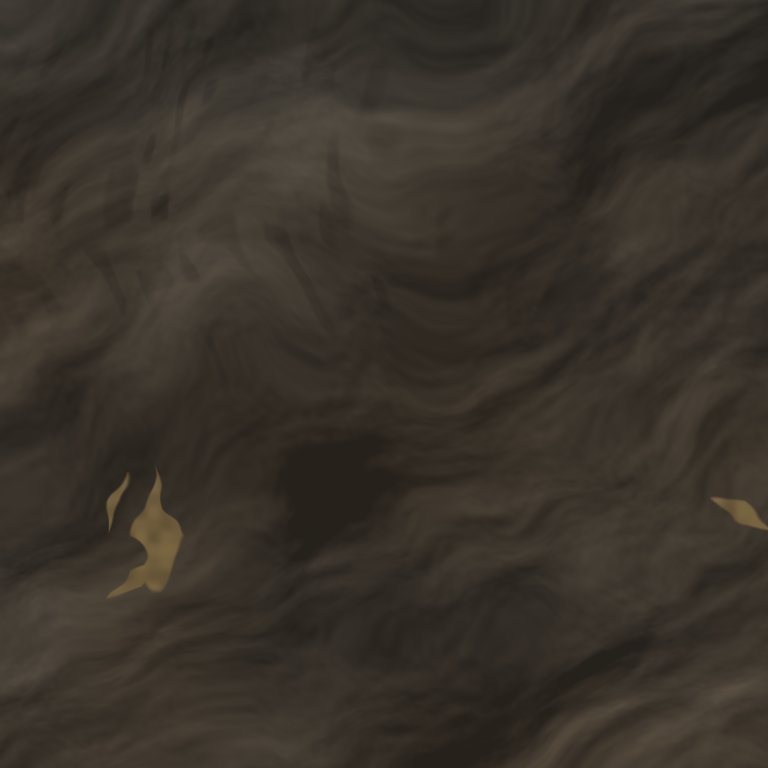
Write a three.js fragment shader that draws this texture.

```glsl
// Dark weathered rock with slanting folds and a few slivers of gold.
// Warped, stretched fractal noise gives the height; its slope toward the
// light gives the relief, over broad pools of light and shadow.

varying vec2 vUv;

const vec3 SHADOW_ROCK = vec3(0.150, 0.133, 0.113);
const vec3 LIGHT_ROCK = vec3(0.340, 0.308, 0.264);
const vec3 WARM_TINT = vec3(1.04, 1.00, 0.96);
const vec3 COOL_TINT = vec3(0.97, 1.00, 1.03);
const vec3 GOLD = vec3(0.425, 0.355, 0.230);

const float FOLD_ANGLE = 0.5;             // slant of the folds, radians
const vec2 FOLD_SCALE = vec2(3.6, 8.5);   // along and across the folds
const float WARP = 0.16;
const vec2 LIGHT_STEP = vec2(-0.003, 0.006);
const float RELIEF = 1.9;
const float MASS = 1.25;
const float BASE_TONE = 0.25;
const float GOLD_EDGE = 0.0025;

float hash(vec2 p) {
  vec3 q = fract(p.xyx * vec3(0.1031, 0.1030, 0.0973));
  q += dot(q, q.yzx + 33.33);
  return fract((q.x + q.y) * q.z);
}

float noise(vec2 p) {
  vec2 i = floor(p);
  vec2 f = fract(p);
  vec2 u = f * f * f * (f * (f * 6.0 - 15.0) + 10.0);
  float low = mix(hash(i), hash(i + vec2(1.0, 0.0)), u.x);
  float high = mix(hash(i + vec2(0.0, 1.0)), hash(i + vec2(1.0, 1.0)), u.x);
  return mix(low, high, u.y);
}

mat2 rotation(float a) {
  return mat2(cos(a), -sin(a), sin(a), cos(a));
}

float fbm(vec2 p) {
  float sum = 0.0;
  float amp = 0.5;
  for (int i = 0; i < 5; i++) {
    sum += amp * noise(p);
    p = rotation(0.22) * p * 2.03 + 17.3;
    amp *= 0.5;
  }
  return sum;
}

// Bends the plane so that the folds swirl and change direction.
vec2 warp(vec2 p) {
  vec2 broad = vec2(noise(p * 3.2 + 4.7), noise(p * 3.2 + 31.1)) - 0.5;
  vec2 small = vec2(noise(p * 11.0 + 8.2), noise(p * 11.0 + 52.6)) - 0.5;
  return p + WARP * broad + 0.28 * WARP * small;
}

float rockHeight(vec2 p) {
  return fbm(rotation(FOLD_ANGLE) * warp(p) * FOLD_SCALE + 20.0);
}

// Soft elliptical pool of light.
float pool(vec2 p, vec2 center, vec2 radius) {
  vec2 d = (p - center) / radius;
  return exp(-dot(d, d));
}

// Signed distance to a pointed sliver, widest at its middle.
float sliver(vec2 p, vec2 a, vec2 b, float width) {
  vec2 ab = b - a;
  float along = clamp(dot(p - a, ab) / dot(ab, ab), 0.0, 1.0);
  float taper = 1.0 - abs(2.0 * along - 1.0);
  return length(p - a - ab * along) - width * taper;
}

float goldDistance(vec2 p) {
  p += 0.022 * (vec2(noise(p * 32.0), noise(p * 32.0 + 40.0)) - 0.5);
  float d = sliver(p, vec2(0.200, 0.385), vec2(0.205, 0.225), 0.027);
  d = min(d, sliver(p, vec2(0.215, 0.285), vec2(0.145, 0.215), 0.016));
  d = min(d, sliver(p, vec2(0.165, 0.385), vec2(0.145, 0.310), 0.008));
  return min(d, sliver(p, vec2(0.930, 0.350), vec2(1.010, 0.315), 0.011));
}

void main() {
  vec2 p = vUv;

  // Broad light: pale slopes on the left, a lit ridge, a dark hollow.
  float slope = pool(p, vec2(0.28, 0.76), vec2(0.36, 0.22));
  float light = 0.34 * slope;
  light += 0.30 * pool(p, vec2(0.0, 0.24), vec2(0.24, 0.28));
  light += 0.12 * pool(p, vec2(0.66, 0.48), vec2(0.16, 0.16));
  light += 0.16 * pool(p, vec2(0.95, 0.06), vec2(0.14, 0.16));
  light -= 0.12 * pool(p, vec2(0.50, 0.08), vec2(0.26, 0.18));

  // Folds: height darkens the clefts, slope lights their upper faces.
  float height = rockHeight(p);
  float facing = rockHeight(p - LIGHT_STEP) - rockHeight(p + LIGHT_STEP);
  float tone = BASE_TONE + light + MASS * (height - 0.46);
  tone += RELIEF * facing * mix(1.0, 0.65, slope);

  // Short upright cracks on the pale slope, and a faint grain.
  vec2 bent = warp(p);
  float cracks = smoothstep(0.66, 0.90, noise(bent * vec2(48.0, 17.0)));
  tone -= 0.22 * cracks * slope;
  tone += 0.07 * (noise(bent * vec2(110.0, 150.0)) - 0.5);

  vec3 color = mix(SHADOW_ROCK, LIGHT_ROCK, clamp(tone, -0.03, 1.1));
  float cool = 0.6 * smoothstep(0.7, 1.0, p.y) + 0.6 * noise(p * 5.0 + 9.0);
  color *= mix(WARM_TINT, COOL_TINT, clamp(cool, 0.0, 1.0));

  // Gold slivers, lightly mottled.
  float gold = 1.0 - smoothstep(-GOLD_EDGE, GOLD_EDGE, goldDistance(p));
  vec3 metal = GOLD * (0.88 + 0.24 * noise(p * 60.0));
  gl_FragColor = vec4(mix(color, metal, gold), 1.0);
}
```
